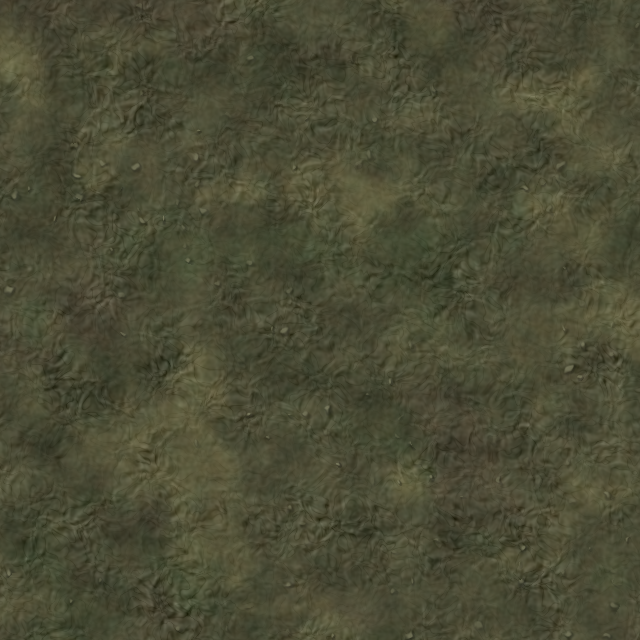
Write a WebGL 2 fragment shader that draws this texture.

```glsl
#version 300 es
precision highp float;

uniform vec2 u_resolution;
out vec4 fragColor;

vec2 hash2(vec2 p) {
  vec3 q = fract(p.xyx * vec3(0.1031, 0.1030, 0.0973));
  q += dot(q, q.yzx + 33.33);
  return fract((q.xx + q.yz) * q.zy);
}

vec2 gradientAt(vec2 cell) {
  float angle = 6.2832 * hash2(cell).x;
  return vec2(cos(angle), sin(angle));
}

// Gradient noise, centred on zero
float noise(vec2 p) {
  vec2 i = floor(p), f = p - i;
  vec2 u = f * f * f * (f * (f * 6.0 - 15.0) + 10.0);
  float a = dot(gradientAt(i), f);
  float b = dot(gradientAt(i + vec2(1, 0)), f - vec2(1, 0));
  float c = dot(gradientAt(i + vec2(0, 1)), f - vec2(0, 1));
  float d = dot(gradientAt(i + vec2(1, 1)), f - vec2(1, 1));
  return mix(mix(a, b, u.x), mix(c, d, u.x), u.y);
}

float fbm(vec2 p) {
  float sum = 0.0, amplitude = 1.0;
  for (int i = 0; i < 5; i++) {
    sum += amplitude * noise(p);
    p = mat2(1.6, 1.2, -1.2, 1.6) * p + 17.3;
    amplitude *= 0.5;
  }
  return sum;
}

// Height of the curled moss fibres
float fibres(vec2 p) {
  p += 0.6 * vec2(noise(p * 0.8 + 40.0), noise(p * 0.8 + 90.0));
  return noise(p) + 0.5 * noise(p * 1.9 + 11.0);
}

// Scattered flecks: x is the pale body, y the soft shadow below it
vec2 flecks(vec2 p, float density) {
  vec2 result = vec2(0.0);
  vec2 cell = floor(p);
  p += 0.16 * vec2(noise(p * 3.0), noise(p * 3.0 + 50.0));
  for (int y = -1; y <= 1; y++) {
    for (int x = -1; x <= 1; x++) {
      vec2 id = cell + vec2(x, y);
      vec2 traits = hash2(id + 210.0);
      vec2 offset = p - id - 0.15 - 0.7 * hash2(id + 70.0);
      float angle = 6.2832 * traits.y;
      vec2 axis = vec2(cos(angle), sin(angle));
      vec2 stretch = vec2(1.0, mix(1.1, 2.2, fract(traits.y * 5.1)));
      mat2 turn = mat2(axis.x, -axis.y, axis.y, axis.x);
      float radius = mix(0.12, 0.24, fract(traits.y * 7.3));
      float present = step(traits.x, density) * mix(0.25, 1.0, fract(traits.y * 13.7));
      float body = length(stretch * (turn * offset)) / radius;
      float shadow = length(stretch * (turn * (offset + vec2(-0.06, 0.09)))) / radius;
      result = max(result, present * vec2(1.0 - smoothstep(0.3, 1.1, body),
                                          1.0 - smoothstep(0.7, 1.7, shadow)));
    }
  }
  return result;
}

void main() {
  vec2 uv = gl_FragCoord.xy / u_resolution;
  vec2 ground = uv + 0.03 * vec2(noise(uv * 9.0 + 5.0), noise(uv * 9.0 + 35.0));

  // Broad patches of moss, dry grass, shade and bare soil
  float dry = fbm(ground * 5.0 + 3.0);
  float lush = fbm(ground * 4.0 + 61.0);
  float soil = fbm(ground * 3.5 + 127.0);
  float shade = fbm(ground * 6.0 + 183.0);
  vec3 color = vec3(0.292, 0.292, 0.207);
  color = mix(color, vec3(0.238, 0.248, 0.172), 0.85 * smoothstep(-0.1, 0.5, shade));
  color = mix(color, vec3(0.258, 0.29, 0.19), 0.6 * smoothstep(0.1, 0.55, lush));
  color = mix(color, vec3(0.285, 0.258, 0.2), 0.55 * smoothstep(0.15, 0.6, soil));
  color = mix(color, vec3(0.375, 0.365, 0.245), 0.8 * smoothstep(0.0, 0.55, dry));

  // Soft mottling
  color *= 1.0 + 0.23 * fbm(uv * 15.0 + 240.0);
  color += vec3(0.018, -0.004, -0.006) * fbm(uv * 28.0 + 300.0);

  // Curled fibres, lit from the upper left
  vec2 weave = uv * 68.0 + 1.1 * vec2(noise(uv * 20.0 + 8.0), noise(uv * 20.0 + 77.0));
  vec2 toLight = vec2(-0.13, 0.17);
  float relief = fibres(weave - toLight) - fibres(weave + toLight);
  float crease = 1.0 - smoothstep(0.0, 0.16, abs(fibres(weave * 0.8 + 31.0)));
  float roughness = clamp(0.8 + 1.2 * fbm(uv * 9.0 + 400.0), 0.35, 1.6);
  color += roughness * (0.088 * relief - 0.036 * crease + 0.012);
  color += 0.035 * noise(uv * 135.0);

  // Pale flecks in loose clusters
  float density = 0.06 + 0.4 * smoothstep(0.05, 0.5, fbm(uv * 5.0 + 520.0));
  vec2 fleck = flecks(uv * 30.0, density);
  color *= 1.0 - 0.25 * fleck.y;
  color = mix(color, vec3(0.53, 0.53, 0.41), 0.75 * fleck.x);

  fragColor = vec4(clamp(color, 0.0, 1.0), 1.0);
}
```
